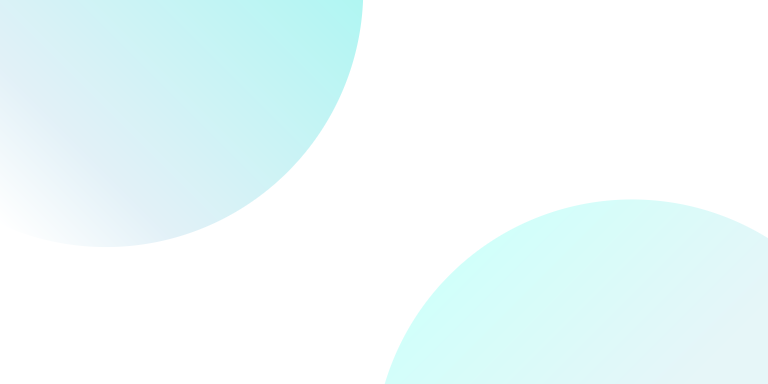
Reproduce this background procedurally as a Shadertoy shader.

```glsl
// Two large pale aqua discs cut off by the borders of a white canvas.
// Each disc is an antialiased circle distance, filled with a diagonal
// linear gradient; lengths are in units of the canvas height.

// Coverage of a disc, softened over about one pixel.
float discMask(vec2 p, vec2 center, float radius) {
    float pixel = 1.0 / iResolution.y;
    return clamp(0.5 - (length(p - center) - radius) / pixel, 0.0, 1.0);
}

// Linear ramp from 0 at start to 1 at end.
float ramp(float start, float end, float x) {
    return clamp((x - start) / (end - start), 0.0, 1.0);
}

void mainImage(out vec4 fragColor, in vec2 fragCoord) {
    vec2 p = fragCoord / iResolution.y;
    vec3 color = vec3(1.0);

    // Upper left disc: white, then pale blue, then aqua, rising to the right
    float rise = p.x + p.y;
    vec3 upperFill = mix(vec3(1.0), vec3(0.886, 0.944, 0.97), ramp(0.414, 0.83, rise));
    upperFill = mix(upperFill, vec3(0.69, 0.965, 0.95), ramp(0.83, 1.945, rise));
    color = mix(color, upperFill, discMask(p, vec2(0.276, 1.0266), 0.67));

    // Lower right disc: mint fading to pale blue, falling to the right
    float fall = p.x - p.y;
    vec3 lowerFill = mix(vec3(0.82, 1.0, 0.98), vec3(0.9, 0.963, 0.974), ramp(0.9, 1.78, fall));
    color = mix(color, lowerFill, discMask(p, vec2(1.646, -0.1914), 0.672));

    fragColor = vec4(color, 1.0);
}
```
